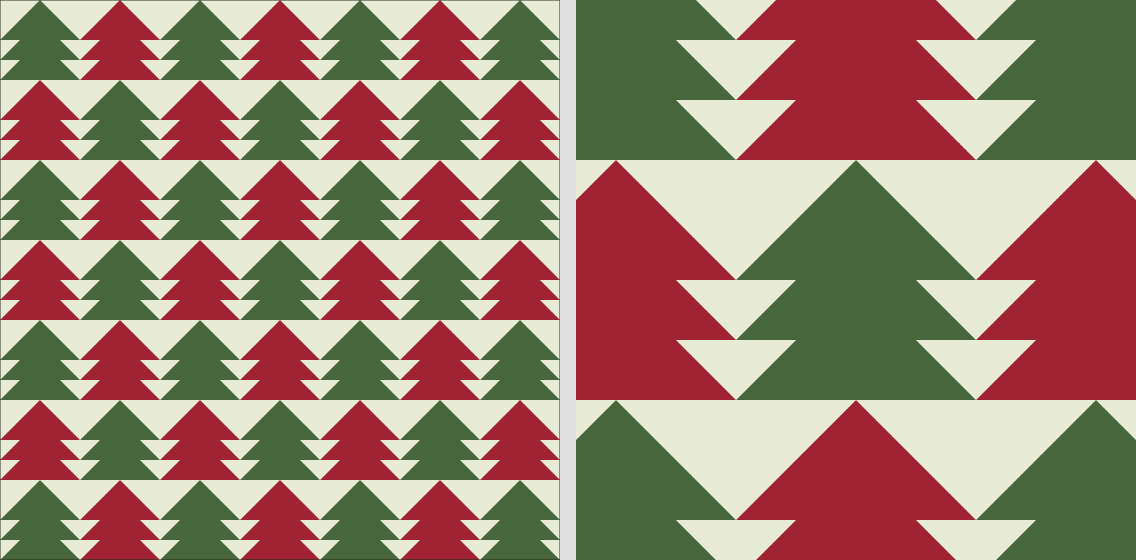
Left: the whole. Right: its middle third, enlarged.
Write a WebGL 2 fragment shader that draws this pattern.

```glsl
#version 300 es
precision highp float;
// Seven by seven grid of three-tiered fir trees, alternating green and red on cream.

uniform vec2 u_resolution;
out vec4 fragColor;

const float REPEATS = 7.0;
const int TIERS = 3;
const int SAMPLES = 4;
const float FRAME_WIDTH = 0.0008;

const vec3 CREAM = vec3(0.91, 0.925, 0.845);
const vec3 GREEN = vec3(0.28, 0.40, 0.23);
const vec3 RED = vec3(0.625, 0.137, 0.2);
const vec3 FRAME = vec3(0.15, 0.18, 0.13);

// Right-angled triangle hanging from its apex; negative inside.
float tierDistance(vec2 p, float apex, float height) {
    float depth = p.y - apex;
    return max((abs(p.x) - depth) * 0.7071, depth - height);
}

// Union of overlapping tiers; p.x is centred, p.y is depth below the tip.
float treeDistance(vec2 p) {
    float d = 1.0;
    for (int i = 0; i < TIERS; i++) {
        d = min(d, tierDistance(p, 0.25 * float(i), 0.5));
    }
    return d;
}

// Checkerboard choice of tree colour.
vec3 treeColor(vec2 cell) {
    return mod(cell.x + cell.y, 2.0) < 0.5 ? GREEN : RED;
}

vec3 patternColor(vec2 uv, float repeats) {
    vec2 cell = floor(uv * repeats);
    vec2 local = fract(uv * repeats);
    float d = treeDistance(vec2(local.x - 0.5, 1.0 - local.y));
    vec3 color = d < 0.0 ? treeColor(cell) : CREAM;

    // Hairline around the canvas
    vec2 edge = min(uv, 1.0 - uv);
    return min(edge.x, edge.y) < FRAME_WIDTH ? FRAME : color;
}

void main() {
    // Average a subpixel grid, so edges stay smooth across cell borders too
    vec3 sum = vec3(0.0);
    for (int y = 0; y < SAMPLES; y++) {
        for (int x = 0; x < SAMPLES; x++) {
            vec2 offset = (vec2(x, y) + 0.5) / float(SAMPLES) - 0.5;
            sum += patternColor((gl_FragCoord.xy + offset) / u_resolution, REPEATS);
        }
    }
    fragColor = vec4(sum / float(SAMPLES * SAMPLES), 1.0);
}
```
